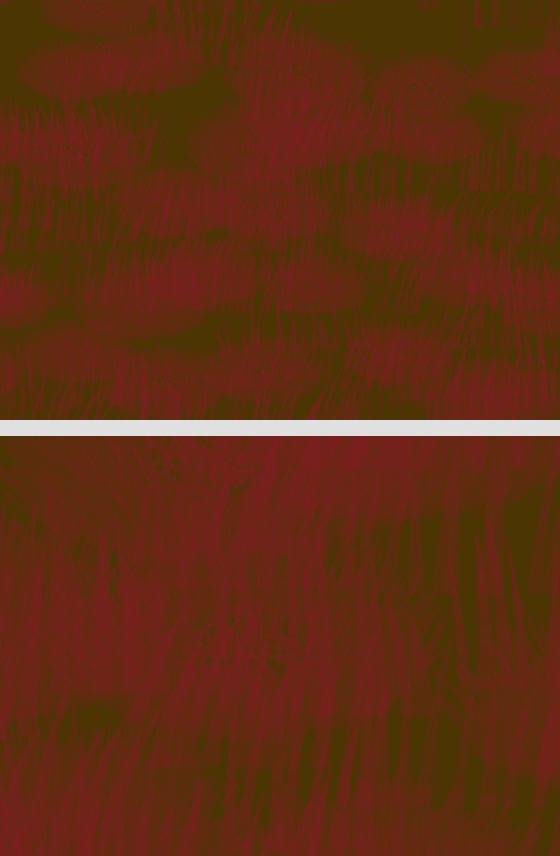
Top: the whole. Bottom: its middle third, enlarged.
Reproduce this texture procedurally as a Shadertoy shader.

```glsl
// Layered crimson grass tufts and feathery round clumps on a dark olive ground.
#define OLIVE vec3(0.290, 0.208, 0.012)
#define CRIMSON vec3(0.490, 0.115, 0.125)
#define ROW_GAP 0.075
#define BLADE_GAP 0.019
#define BLADE_WIDTH 0.0078
#define BLADE_OPACITY 0.50
#define TUFT_WIDTH 0.17
#define CLUMP_CELL vec2(0.27, 0.19)
#define CLUMP_RADIUS vec2(0.165, 0.100)
#define CLUMP_OPACITY 0.56

vec2 hash2(vec2 p) {
    vec3 q = fract(p.xyx * vec3(0.1031, 0.1030, 0.0973));
    q += dot(q, q.yzx + 33.33);
    return fract((q.xx + q.yz) * q.zy);
}

vec2 gradientAt(vec2 cell) {
    float angle = 6.2832 * hash2(cell + 71.0).x;
    return vec2(cos(angle), sin(angle));
}

float gradientNoise(vec2 p) {
    vec2 i = floor(p), f = fract(p);
    vec2 u = f * f * f * (f * (f * 6.0 - 15.0) + 10.0);
    vec2 e = vec2(0.0, 1.0);
    float low = mix(dot(gradientAt(i), f),
                    dot(gradientAt(i + e.yx), f - e.yx), u.x);
    float high = mix(dot(gradientAt(i + e.xy), f - e.xy),
                     dot(gradientAt(i + e.yy), f - e.yy), u.x);
    return mix(low, high, u.y);
}

// Opacity of one curved, tapering blade rooted on the flat base of its tuft
float blade(vec2 p, float row, float column, float soft) {
    vec2 id = vec2(column, row);
    vec2 rnd = hash2(id + 200.0), rnd2 = hash2(id + 431.0);
    float x = (column + rnd.x) * BLADE_GAP;
    vec2 tuft = hash2(vec2(floor(x / TUFT_WIDTH + row * 0.37), row) + 90.0);
    float base = (row + tuft.x * 0.9) * ROW_GAP - 0.03;
    float height = mix(0.075, 0.155, rnd.y);
    float u = (p.y - base) / height;
    if (u < 0.0 || u > 1.0) return 0.0;

    float lean = gradientNoise(vec2(x * 3.5, row * 0.73)) * 0.07
               + 0.014 + (rnd2.x - 0.5) * 0.025;
    float center = x + lean * u * (0.35 + 0.65 * u);
    float width = BLADE_WIDTH * mix(0.65, 1.15, rnd2.y) * pow(1.0 - u, 0.65);
    float shape = 1.0 - smoothstep(-soft, soft, abs(p.x - center) - width);

    // Bare patches, more common towards the top
    float presence = gradientNoise(vec2(x, base) * 3.1 + 5.0)
                   + 0.22 - 0.32 * smoothstep(0.55, 0.8, base);
    float root = smoothstep(0.0, 0.06, u) * mix(0.65, 1.0, u);
    return shape * root * smoothstep(-0.12, 0.06, presence)
         * BLADE_OPACITY * mix(0.7, 1.15, tuft.y);
}

// Opacity of one rounded clump of fine hairs fanning up from its foot
float clump(vec2 p, vec2 cell) {
    vec2 rnd = hash2(cell + 17.0), rnd2 = hash2(cell + 53.0);
    vec2 center = (cell + 0.5 + 0.7 * (rnd - 0.5)) * CLUMP_CELL;
    center.x += 0.5 * CLUMP_CELL.x * mod(cell.y, 2.0);
    vec2 d = p - center;
    vec2 q = d / (CLUMP_RADIUS * mix(0.75, 1.1, rnd2.x));
    q.y *= q.y < 0.0 ? 1.25 : 1.0;
    if (dot(q, q) > 2.2) return 0.0;

    vec2 fan = d + vec2(0.0, 0.16);
    float angle = atan(fan.x, fan.y);
    float hairs = gradientNoise(vec2(angle * 42.0, length(fan) * 24.0) + cell * 19.0);
    float fine = gradientNoise(vec2(angle * 75.0, length(fan) * 46.0) - cell * 23.0);
    float fringe = hairs * mix(0.16, 0.55, smoothstep(-0.4, 0.5, q.y));
    float radius = length(q) + fringe;
    float body = 1.0 - smoothstep(0.88, 1.0, radius);
    float core = 1.0 - smoothstep(0.1, 1.0, length(q));

    // Curled olive flecks around the heart of some clumps
    float swirl = gradientNoise(d * 65.0 + 2.0 * sin(d.yx * 80.0) + cell * 7.0);
    float flecks = smoothstep(0.08, 0.25, swirl) * step(0.6, rnd2.y)
                 * (1.0 - smoothstep(0.2, 0.5, length(q)));
    float texture1 = 0.82 + 0.45 * hairs + 0.4 * fine;
    float opacity = CLUMP_OPACITY * mix(0.72, 1.25, core) * texture1;
    return clamp(body * opacity * (1.0 - 0.7 * flecks), 0.0, 0.95)
         * step(0.12, rnd2.x);
}

void mainImage(out vec4 fragColor, in vec2 fragCoord) {
    vec2 p = fragCoord / iResolution.y;
    float soft = max(0.0013, 0.8 / iResolution.y);
    float bare = 1.0;

    // Rows of overlapping blades
    float row = floor(p.y / ROW_GAP), column = floor(p.x / BLADE_GAP);
    for (int j = -3; j <= 1; j++)
        for (int i = -4; i <= 3; i++)
            bare *= 1.0 - blade(p, row + float(j), column + float(i), soft);

    // Scattered clumps on a staggered grid
    vec2 cell = floor(p / CLUMP_CELL);
    for (int j = -1; j <= 1; j++)
        for (int i = -2; i <= 1; i++)
            bare *= 1.0 - clump(p, cell + vec2(i, j));

    fragColor = vec4(mix(OLIVE, CRIMSON, 1.0 - bare), 1.0);
}
```
